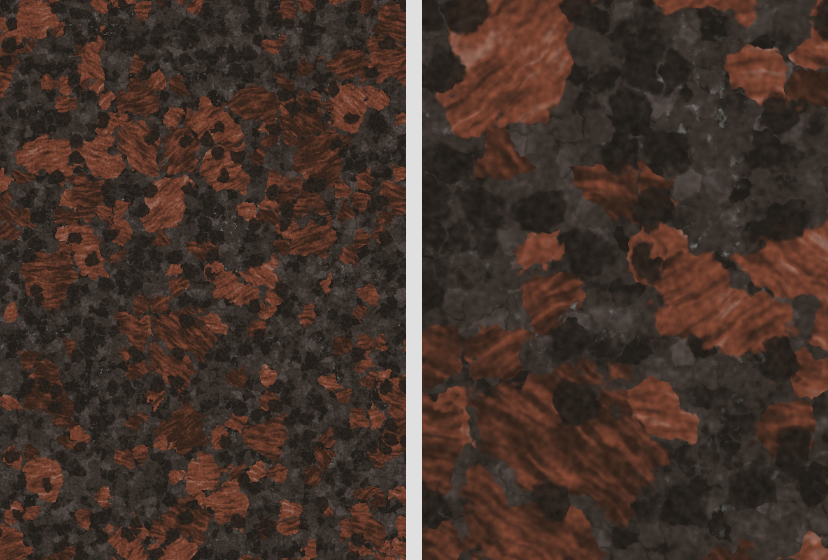
Left, the full canvas; right, a detail of the centre.
A WebGL 1 fragment shader for this texture:

```glsl
precision highp float;
uniform vec2 u_resolution;

const vec3 BLACK_MICA = vec3(0.135, 0.118, 0.102);
const vec3 BROWN_GREY = vec3(0.22, 0.19, 0.17);
const vec3 MAUVE_GREY = vec3(0.305, 0.270, 0.255);
const vec3 SILVER = vec3(0.46, 0.47, 0.46);
const vec3 UMBER = vec3(0.215, 0.145, 0.110);
const vec3 RUST = vec3(0.46, 0.255, 0.185);
const vec3 PINK = vec3(0.56, 0.40, 0.34);

vec2 hash2(vec2 p) {
  vec3 q = fract(p.xyx * vec3(0.1031, 0.1030, 0.0973));
  q += dot(q, q.yzx + 33.33);
  return fract((q.xx + q.yz) * q.zy);
}

float cornerSlope(vec2 cell, vec2 corner, vec2 f) {
  float a = 6.2832 * hash2(cell + corner + 71.0).x;
  return dot(vec2(cos(a), sin(a)), f - corner);
}

float gradientNoise(vec2 p) {
  vec2 i = floor(p), f = fract(p);
  vec2 u = f * f * f * (f * (f * 6.0 - 15.0) + 10.0);
  vec2 e = vec2(1.0, 0.0);
  float low = mix(cornerSlope(i, e.yy, f), cornerSlope(i, e.xy, f), u.x);
  float high = mix(cornerSlope(i, e.yx, f), cornerSlope(i, e.xx, f), u.x);
  return mix(low, high, u.y);
}

float fbm(vec2 p) {
  float sum = 0.0, amp = 0.6;
  for (int i = 0; i < 4; i++) {
    sum += amp * gradientNoise(p);
    p = mat2(1.6, 1.2, -1.2, 1.6) * p + 17.3;
    amp *= 0.55;
  }
  return sum;
}

vec2 warp(vec2 p, float scale, float amount) {
  return p + amount * vec2(fbm(p * scale), fbm(p * scale + 43.7));
}

// Cellular grains: cell id, distance to the seed, gap to the next seed
vec4 grains(vec2 p) {
  vec2 base = floor(p), id = base;
  float near = 8.0, next = 8.0;
  for (int y = -1; y <= 1; y++) {
    for (int x = -1; x <= 1; x++) {
      vec2 cell = base + vec2(float(x), float(y));
      float d = length(cell + 0.1 + 0.8 * hash2(cell) - p);
      if (d < near) { next = near; near = d; id = cell; }
      else next = min(next, d);
    }
  }
  return vec4(id, near, next - near);
}

// Dark ground of small mixed grains with silvery flecks
vec3 groundmass(vec2 p) {
  vec4 g = grains(warp(p, 50.0, 0.014) * 62.0);
  float grainTone = (hash2(g.xy + 5.0).x - 0.5) * smoothstep(0.0, 0.2, g.w);
  float tone = 0.43 + 0.75 * grainTone + 0.7 * fbm(p * 28.0) + 0.4 * fbm(p * 130.0);
  vec3 col = mix(BLACK_MICA, BROWN_GREY, smoothstep(0.05, 0.5, tone));
  col = mix(col, MAUVE_GREY, smoothstep(0.5, 0.95, tone));
  float cluster = smoothstep(-0.08, 0.4, fbm(p * 11.0 + 9.0));
  float fleck = smoothstep(0.12, 0.5, fbm(p * 125.0 + 31.0));
  return mix(col, SILVER, 0.9 * cluster * fleck);
}

// Feldspar streaked along a direction of its own
vec3 feldspar(vec2 p, vec2 seed) {
  float a = (seed.x - 0.5) * 1.7;
  vec2 q = mat2(cos(a), -sin(a), sin(a), cos(a)) * warp(p, 22.0, 0.012);
  float streak = gradientNoise(q * vec2(26.0, 150.0) + seed * 90.0)
               + 0.7 * gradientNoise(q * vec2(55.0, 260.0) + seed * 50.0);
  float tone = 0.42 + 0.55 * streak + 0.55 * fbm(p * 32.0) + 0.6 * (seed.y - 0.5);
  vec3 col = mix(UMBER, RUST, smoothstep(0.0, 0.8, tone));
  col = mix(col, PINK, smoothstep(0.75, 1.2, tone));
  return col * (1.0 + 0.25 * fbm(p * 150.0));
}

// Lays ragged crystals over a ground; share is the part of cells filled
vec3 addCrystals(vec3 ground, vec2 p, float scale, float share) {
  vec4 g = grains(warp(p, scale * 1.6, 0.45 / scale) * scale + scale);
  vec2 pick = hash2(g.xy + 19.0);
  float ragged = g.w + 0.4 * fbm(p * 42.0);
  float mask = smoothstep(0.07, 0.17, ragged) * smoothstep(0.0, 0.06, g.w);
  mask *= step(pick.x, share);
  return mix(ground, feldspar(p, hash2(g.xy + 57.0)), mask);
}

// Rounded dark spots that cut into everything
vec3 addMica(vec3 ground, vec2 p, float scale, float share) {
  vec4 g = grains(warp(p, 45.0, 0.013) * scale + 7.0);
  float inside = smoothstep(0.0, 0.1, g.w) * (1.0 - smoothstep(0.36, 0.5, g.z));
  float mask = inside * step(hash2(g.xy + 83.0).x, share);
  vec3 mica = BLACK_MICA * (1.05 + 0.6 * fbm(p * 140.0));
  return mix(ground, mica, 0.88 * mask);
}

void main() {
  vec2 p = gl_FragCoord.xy / u_resolution.y;
  vec3 col = groundmass(p);
  col = addCrystals(col, p, 30.0, 0.27);
  col = addCrystals(col, p, 12.5, 0.36);
  col = addMica(col, p, 34.0, 0.22);
  col *= 1.0 + 0.22 * gradientNoise(p * 240.0);
  gl_FragColor = vec4(col, 1.0);
}
```
